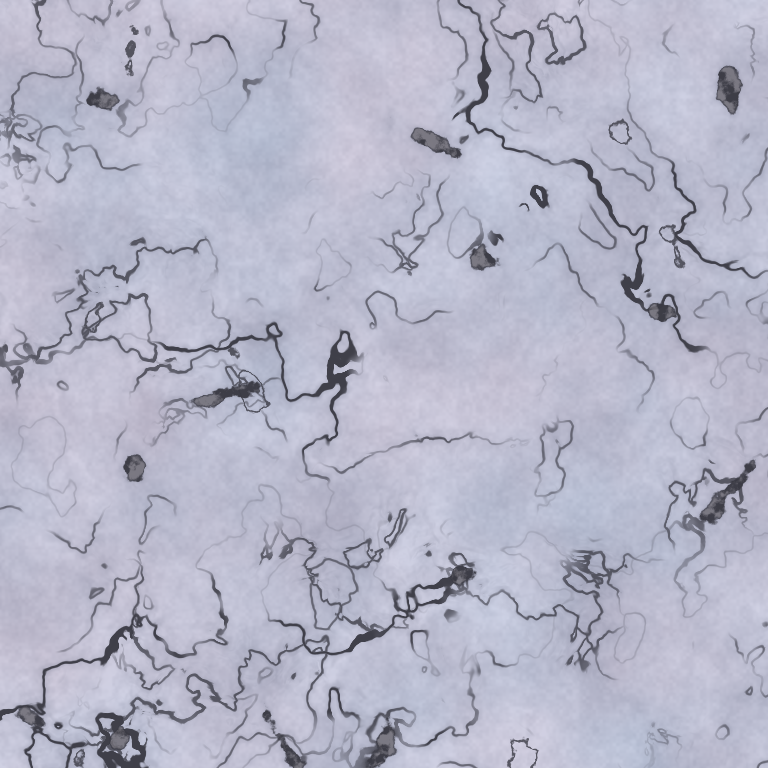
A Shadertoy shader for this texture:

```glsl
#define PALE vec3(0.800, 0.803, 0.876)
#define SHADE vec3(0.680, 0.685, 0.765)
#define BLUSH vec3(0.050, -0.014, -0.026)
#define SLATE vec3(0.510, 0.522, 0.600)
#define DARK vec3(0.225, 0.225, 0.262)
#define SILT vec3(0.440, 0.430, 0.460)
#define WARP 0.07
#define VEIN_SCALE 4.3
#define FINE_SCALE 8.5
#define PIT_GRID 6.5
#define PIT_CHANCE 0.62

float hash(vec2 p) {
    vec3 q = fract(p.xyx * 0.1031);
    q += dot(q, q.yzx + 33.33);
    return fract((q.x + q.y) * q.z);
}

vec2 hash2(vec2 p) {
    return vec2(hash(p), hash(p + vec2(57.0, 113.0)));
}

float noise(vec2 p) {
    vec2 i = floor(p), f = fract(p);
    f = f * f * f * (f * (f * 6.0 - 15.0) + 10.0);
    return mix(mix(hash(i), hash(i + vec2(1, 0)), f.x),
               mix(hash(i + vec2(0, 1)), hash(i + vec2(1, 1)), f.x), f.y);
}

float fbm(vec2 p) {
    float sum = 0.0, amp = 0.516;
    for (int i = 0; i < 5; i++) {
        sum += amp * noise(p);
        p = mat2(1.6, 1.2, -1.2, 1.6) * p + 17.3;
        amp *= 0.5;
    }
    return sum;
}

vec2 bent(vec2 p) {
    return p + WARP * (vec2(fbm(p * 9.0 + 3.0), fbm(p * 9.0 + 41.0)) - 0.5);
}

// Height of a bent noise field (x) and its steepness (y)
vec2 relief(vec2 p, float scale, float seed) {
    float e = 0.0015;
    float h = fbm(bent(p) * scale + seed);
    float hx = fbm(bent(p + vec2(e, 0)) * scale + seed);
    float hy = fbm(bent(p + vec2(0, e)) * scale + seed);
    return vec2(h, max(length(vec2(hx, hy) - h) / e, 0.35 * scale));
}

// Signed distances to solid pits (x) and hollow loops (y), mostly upright
vec2 pits(vec2 p) {
    vec2 base = floor(p * PIT_GRID), d = vec2(1);
    for (int y = -1; y <= 1; y++)
    for (int x = -1; x <= 1; x++) {
        vec2 cell = base + vec2(x, y) + 200.0;
        if (hash(cell) > PIT_CHANCE) continue;
        vec2 v = p - (cell - 200.0 + hash2(cell + 9.0)) / PIT_GRID;
        float angle = (hash(cell + 21.0) - 0.5) * 2.2;
        v = mat2(cos(angle), sin(angle), -sin(angle), cos(angle)) * v;
        vec2 size = mix(vec2(0.006, 0.011), vec2(0.014, 0.034), hash2(cell + 35.0));
        float e = (length(v / size) - 1.0) * size.x;
        if (hash(cell + 47.0) < 0.62) d.x = min(d.x, e);
        else d.y = min(d.y, e);
    }
    return d;
}

float stroke(float d, float width, float soft) {
    return 1.0 - smoothstep(width, width + soft, d);
}

void mainImage(out vec4 fragColor, in vec2 fragCoord) {
    float px = 1.0 / iResolution.y;
    vec2 p = fragCoord * px;
    vec2 q = bent(p);
    float soft = 0.0008 + px;

    // Mottled pale stone with faint swirls and grain
    float cloud = fbm(q * 9.0 + 70.0) - 0.5;
    float swirl = sin(50.0 * fbm(q * 5.0 + 90.0));
    float grain = noise(p * 230.0) + noise(p * 120.0 + 8.0) - 1.0;
    float tone = 0.62 + 1.5 * cloud + 0.06 * swirl + 0.24 * grain;
    vec3 col = mix(SHADE, PALE, clamp(tone, 0.0, 1.1));
    col += BLUSH * (fbm(p * 6.0 + 130.0) - 0.5);

    // Ragged pits and loops, which also strengthen the veins beside them
    float ragged = (fbm(p * 40.0 + 7.0) - 0.5) * 0.028;
    vec2 pit = pits(mix(p, q, 0.9)) + ragged;
    float beside = exp(-max(min(pit.x, pit.y), 0.0) / 0.016);

    // Main veins wander, swell and break off
    vec2 field = relief(p, VEIN_SCALE, 20.0);
    float presence = smoothstep(0.45, 0.62, fbm(p * 7.0 + 11.0));
    presence = max(presence, 0.8 * beside);
    float swell = smoothstep(0.5, 0.9, noise(p * 19.0 + 5.0));
    float vein = abs(field.x - 0.5) / field.y;
    float ink = stroke(vein, presence * (0.0006 + 0.0042 * swell), soft);
    ink *= mix(0.12, 0.95, presence);
    float halo = exp(-vein / 0.006) * mix(0.1, 0.42, presence);

    // Hairlines echo the veins; fine curls gather in clusters
    float trace = smoothstep(0.46, 0.62, fbm(p * 8.0 + 211.0));
    float echo = min(abs(field.x - 0.40), abs(field.x - 0.61)) / field.y;
    float cluster = smoothstep(0.46, 0.64, fbm(p * 5.5 + 151.0));
    vec2 curls = relief(p, FINE_SCALE, 60.0);
    float curl = abs(curls.x - 0.52) / curls.y;
    ink = max(ink, stroke(echo, 0.0004, soft) * trace * 0.62);
    ink = max(ink, stroke(curl, cluster * (0.0004 + 0.0015 * swell), soft) * cluster * 0.75);
    halo = max(halo, exp(-echo / 0.005) * trace * 0.28);
    halo = max(halo, exp(-curl / 0.006) * cluster * 0.36);

    // Pit rims and silty, speckled floors
    float silt = smoothstep(0.36, 0.64, fbm(p * 80.0 + 19.0));
    float fill = stroke(pit.x, -0.001, soft + 0.001) * mix(0.97, 0.82, silt);
    float rim = stroke(abs(pit.y), 0.0003 + 0.0022 * swell, soft);
    ink = max(ink, rim * 0.8);
    halo = max(halo, 0.35 * exp(-max(pit.x, 0.0) / 0.005));
    col = mix(col, SLATE, halo);
    col = mix(col, DARK, ink);
    silt *= smoothstep(0.0, 0.004, -pit.x);
    col = mix(col, mix(DARK, SILT, silt), fill);
    fragColor = vec4(clamp(col, 0.0, 1.0), 1.0);
}
```
